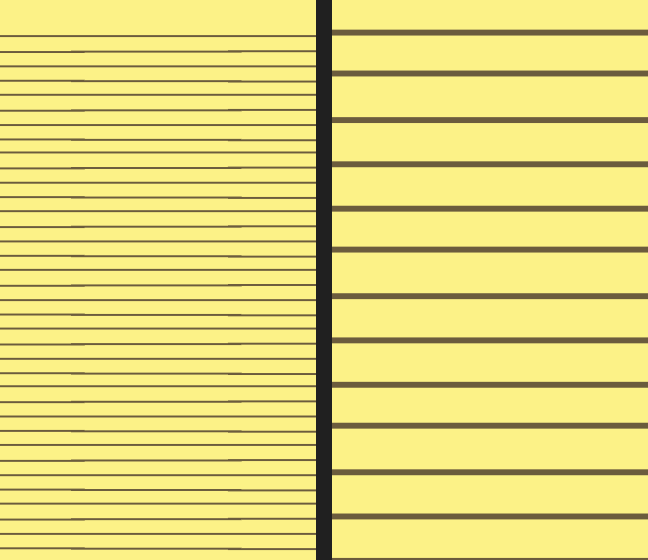
Left, the full canvas; right, a detail of the centre.
Give the GLSL for this pattern, as a WebGL 1 fragment shader.

```glsl
precision highp float;
// Yellow ruled paper: thin brown rules in groups of four below a blank margin.
// Each rule is built from three overlapping strips; in the second and fourth
// rules of a group the strips step up or down, leaving short thick joints.

uniform vec2 u_resolution;

// Lengths are in sheet units; the canvas is always SHEET units in size.
const vec2 SHEET = vec2(432.0, 768.0);
const float TOP_MARGIN = 49.5;
const float GROUP_PITCH = 80.15;
const float RULE_WIDTH = 2.7;
const float STRIP_PITCH = 214.5;
const float STRIP_LENGTH = 233.5;
const float FIRST_STRIP = -117.5;
const float STRIP_STEP = 0.55;

const vec3 PAPER = vec3(0.99, 0.95, 0.53);
const vec3 INK = vec3(0.42, 0.36, 0.24);

// Antialiased coverage of a band centred on zero.
float band(float offset, float width, float pixel) {
  return clamp((0.5 * width - abs(offset)) / pixel + 0.5, 0.0, 1.0);
}

// Top of a group, with slight unevenness that recurs every four groups.
float groupTop(float group) {
  float pairShift = -0.7 * step(2.0, mod(group, 4.0));
  float oddShift = 0.35 * mod(group, 2.0);
  return TOP_MARGIN + group * GROUP_PITCH + pairShift + oddShift;
}

// One rule as the union of its strips, each shifted by slope from the last.
float ruleInk(vec2 p, float ruleY, float slope, vec2 pixel) {
  float ink = 0.0;
  for (int i = 0; i < 3; i++) {
    float strip = float(i);
    float centre = FIRST_STRIP + strip * STRIP_PITCH + 0.5 * STRIP_LENGTH;
    float along = band(p.x - centre, STRIP_LENGTH, pixel.x);
    float across = band(p.y - ruleY - slope * (strip - 1.0), RULE_WIDTH, pixel.y);
    ink = max(ink, along * across);
  }
  return ink;
}

// The four rules of the group nearest to p.
float groupInk(vec2 p, vec2 pixel) {
  float group = floor((p.y - TOP_MARGIN + 9.0) / GROUP_PITCH);
  float top = groupTop(group);
  vec4 offsets = vec4(0.0, 21.3, 41.5, 61.8);
  vec4 slopes = vec4(0.0, -STRIP_STEP, 0.0, STRIP_STEP);
  float ink = 0.0;
  for (int i = 0; i < 4; i++) {
    ink = max(ink, ruleInk(p, top + offsets[i], slopes[i], pixel));
  }
  return ink * step(0.0, group);
}

void main() {
  vec2 pixel = SHEET / u_resolution;
  vec2 p = gl_FragCoord.xy * pixel;
  p.y = SHEET.y - p.y; // measure down from the top edge
  gl_FragColor = vec4(mix(PAPER, INK, groupInk(p, pixel)), 1.0);
}
```
